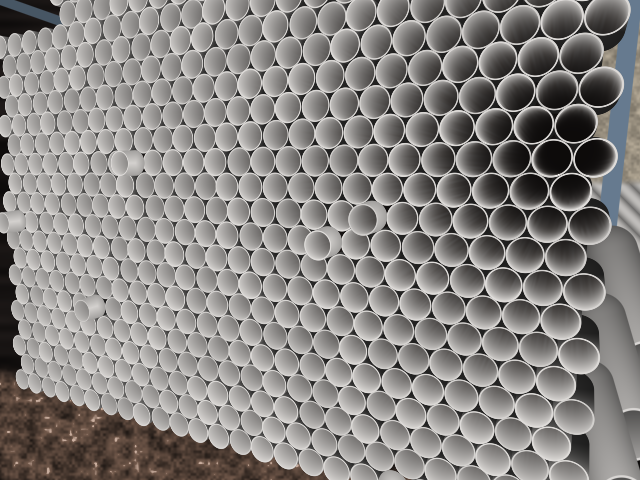
Give the GLSL for this pattern, as a Shadertoy shader.

```glsl
// Stack: lattice size and its four corners on the canvas (height = 1)
const vec2 SPAN = vec2(24.0, 16.0);
const vec2 LOWER_LEFT = vec2(0.047, 0.210);
const vec2 LOWER_RIGHT = vec2(1.175, -0.112);
const vec2 UPPER_RIGHT = vec2(1.264, 0.969);
const vec2 UPPER_LEFT = vec2(0.009, 0.818);
const float ROW = 0.866;                  // row height in pipe diameters
const vec3 EYE = vec3(23.4, 10.6, 9.0);   // eye position over the stack, in diameters
// Pipes
const float OUTER = 0.5;
const float INNER = 0.458;
const float SINK = 0.5;                   // length of wall visible behind each mouth
const float EDGE_SINK = 1.0;              // the same along the right edge
const float JITTER = 0.06;
const float LONG_PIPE = 0.5;
const float LONG_CHANCE = 0.005;
const float DEPTH_FADE = 0.72;
// Colours
const vec3 RIM = vec3(0.85, 0.84, 0.83);
const vec3 WALL = vec3(0.79, 0.78, 0.77);
const vec3 DEEP = vec3(0.05, 0.042, 0.04);
const vec3 DUST = vec3(0.40, 0.34, 0.29);
const vec3 SOIL = vec3(0.32, 0.25, 0.21);
const vec3 PLASTER = vec3(0.66, 0.62, 0.55);
const vec3 POST = vec3(0.40, 0.48, 0.56);

float hash(vec2 p) { return fract(sin(dot(p, vec2(127.1, 311.7))) * 43758.5453); }

float noise(vec2 p) {
    vec2 i = floor(p), f = fract(p);
    f = f * f * (3.0 - 2.0 * f);
    return mix(mix(hash(i), hash(i + vec2(1, 0)), f.x),
               mix(hash(i + vec2(0, 1)), hash(i + vec2(1, 1)), f.x), f.y);
}

float cover(float d, float aa) { return 1.0 - smoothstep(-0.5 * aa, 0.5 * aa, d); }

float cross2(vec2 a, vec2 b) { return a.x * b.y - a.y * b.x; }

// x: distance to the segment, y: position along it
vec2 segment(vec2 p, vec2 a, vec2 b) {
    vec2 ab = b - a;
    float t = clamp(dot(p - a, ab) / (dot(ab, ab) + 1e-5), 0.0, 1.0);
    return vec2(length(p - a - ab * t), t);
}

// Canvas point to stack plane, in pipe diameters
vec2 toStack(vec2 p) {
    vec2 right = LOWER_RIGHT - UPPER_RIGHT, top = UPPER_LEFT - UPPER_RIGHT;
    vec2 skew = LOWER_LEFT - LOWER_RIGHT + UPPER_RIGHT - UPPER_LEFT;
    vec2 k = vec2(cross2(skew, top), cross2(right, skew)) / cross2(right, top);
    mat3 view = mat3(vec3(LOWER_RIGHT * (1.0 + k.x) - LOWER_LEFT, k.x),
                     vec3(UPPER_LEFT * (1.0 + k.y) - LOWER_LEFT, k.y),
                     vec3(LOWER_LEFT, 1.0));
    vec3 h = inverse(view) * vec3(p, 1.0);
    return h.xy / h.z * SPAN * vec2(1.0, ROW);
}

// Inside of a pipe: follow the sight line until it meets the wall
vec3 bore(vec2 q, vec2 slope, float seed) {
    float m = max(dot(slope, slope), 0.002), b = dot(q, slope);
    float z = (sqrt(max(b * b + m * (INNER * INNER - dot(q, q)), 0.0)) - b) / m;
    vec2 hit = (q + slope * z) / INNER;
    float streak = noise(vec2(hit.x * 7.0 + seed * 90.0, hit.y * 7.0 + z * 0.7));
    vec3 wall = WALL * (0.95 - 0.07 * hit.y + 0.12 * (seed - 0.5));
    wall = mix(wall, DUST, 0.35 * streak * smoothstep(0.3, 2.0, z));
    return mix(DEEP, wall, exp(-DEPTH_FADE * z));
}

// Shed, ground, wall, post and loose pipes
vec3 surroundings(vec2 p, float px) {
    float grit = 0.6 * noise(p * 60.0) + 0.4 * noise(p * 170.0);
    vec3 shed = DEEP * (1.0 + 1.5 * noise(p * vec2(8.0, 60.0)));
    vec3 soil = SOIL * (0.35 + 1.3 * grit) + 0.3 * smoothstep(0.78, 0.9, grit);
    vec3 col = mix(soil, shed, smoothstep(0.20, 0.25, p.y + 0.25 * p.x));
    col = mix(col, POST * 0.7, cover(segment(p, vec2(0.0, 1.0), vec2(0.17, 0.94)).x - 0.01, px));
    vec3 yard = mix(PLASTER * (0.65 + 0.5 * grit), WALL * (0.55 + 0.4 * abs(sin(70.0 * (p.x + p.y)))),
                    cover(p.y - 0.62, 0.02));
    yard = mix(yard, DEEP, cover(p.y - 0.42, 0.03));
    col = mix(col, yard, cover(1.22 - p.x, px));
    col = mix(col, POST, cover(segment(p, vec2(1.32, 1.02), vec2(1.245, 0.35)).x - 0.02, px));
    for (int i = 0; i < 3; i++) {
        vec2 mouth = vec2(1.345 - 0.025 * float(i), 0.235 - 0.14 * float(i));
        vec2 body = segment(p, mouth, mouth + vec2(-0.07, 0.24));
        col = mix(col, WALL * (0.9 - 0.25 * body.y - 70.0 * body.x * body.x), cover(body.x - 0.055, px));
        float d = length(p - mouth);
        col = mix(col, RIM, cover(d - 0.055, px));
        col = mix(col, WALL * (0.6 - 4.0 * (p.y - mouth.y)), cover(d - 0.05, px));
    }
    return col;
}

void mainImage(out vec4 fragColor, in vec2 fragCoord) {
    vec2 p = fragCoord / iResolution.y;
    vec2 q = toStack(p);
    float aa = 0.55 * (length(dFdx(q)) + length(dFdy(q)));
    vec3 col = surroundings(p, 1.5 / iResolution.y);

    // Layers: 0 walls, 1 mouths, 2 long pipes; each from far to near
    float toEye = q.y < EYE.y ? 1.0 : -1.0;
    for (int layer = 0; layer < 3; layer++)
    for (int j = -2; j <= 2; j++)
    for (int i = -2; i <= 2; i++) {
        float row = floor(q.y / ROW + 0.5) + float(j) * toEye;
        float shift = 0.5 * mod(row, 2.0);
        float column = floor(q.x - shift + 0.5) + float(i);
        if (row < 0.0 || column < 0.0 || column + shift > SPAN.x) continue;
        if (row > SPAN.y + 2.0 && column < 4.0) continue;
        bool isLong = hash(vec2(row, column) + 17.0) < LONG_CHANCE;
        if (isLong != (layer == 2)) continue;

        float seed = hash(vec2(column, row) + 3.0);
        float reach = isLong ? LONG_PIPE : JITTER * seed;
        float sink = column + shift > SPAN.x - 1.0 ? EDGE_SINK : SINK;
        vec2 center = vec2(column + shift, row * ROW);
        vec2 slope = (center - EYE.xy) / EYE.z;
        vec2 mouth = center + slope * reach;

        if (layer != 1) {
            vec2 body = segment(q, mouth, center - slope * (isLong ? 0.0 : sink));
            float fade = isLong ? 1.0 : exp(-1.7 * body.y);
            col = mix(col, WALL * (1.05 - 0.5 * body.x) * fade, cover(body.x - OUTER, aa));
        }
        if (layer != 0) {
            float d = length(q - mouth);
            col = mix(col, RIM * (0.95 + 0.08 * seed), cover(d - OUTER, aa));
            col = mix(col, bore(q - mouth, slope, seed), cover(d - INNER, aa));
        }
    }
    fragColor = vec4(clamp(col, 0.0, 1.0), 1.0);
}
```
